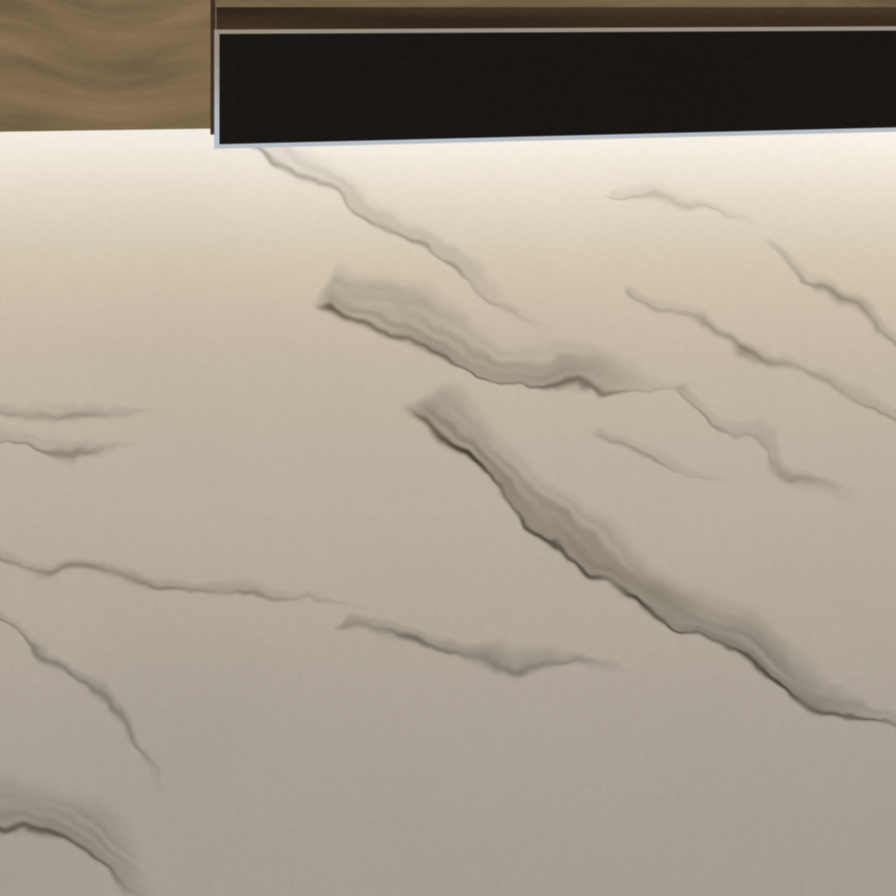
Write a WebGL 2 fragment shader that draws this texture.

```glsl
#version 300 es
precision highp float;

uniform vec2 u_resolution;
out vec4 fragColor;

float hash(vec2 p) {
    vec3 q = fract(p.xyx * 0.1031);
    q += dot(q, q.yzx + 33.33);
    return fract((q.x + q.y) * q.z);
}

float noise(vec2 p) {
    vec2 cell = floor(p), f = fract(p);
    f = f * f * (3.0 - 2.0 * f);
    return mix(mix(hash(cell), hash(cell + vec2(1, 0)), f.x),
               mix(hash(cell + vec2(0, 1)), hash(cell + vec2(1, 1)), f.x), f.y);
}

float fbm(vec2 p) {
    float sum = 0.0, amp = 0.5;
    for (int i = 0; i < 4; i++) {
        sum += amp * noise(p);
        p = mat2(1.6, 1.2, -1.2, 1.6) * p + 7.3;
        amp *= 0.5;
    }
    return sum;
}

// Soft-edged coverage of the interval lo..hi
float band(float x, float lo, float hi) {
    float soft = max(0.0015, 0.7 / u_resolution.y);
    return smoothstep(lo - soft, lo + soft, x) * (1.0 - smoothstep(hi - soft, hi + soft, x));
}

// Ragged dark line from a to b with a streaky stain along its upper side
float vein(vec2 p, vec2 a, vec2 b, float sag, float stain, float ink) {
    float len = length(b - a);
    vec2 dir = (b - a) / len;
    p -= a;
    float along = dot(p, dir) / len;
    float bow = sin(3.14159 * clamp(along, 0.0, 1.0));
    float across = dot(p, vec2(-dir.y, dir.x)) + sag * bow * bow;
    across -= 0.05 * (fbm(p * 13.0 + a * 50.0) - 0.47);

    float taper = smoothstep(0.0, 0.05, along) * (1.0 - smoothstep(0.6, 1.0, along));
    float width = mix(0.0014, 0.0055, noise(vec2(along * len * 30.0, a.x * 40.0)));
    float line = exp(-across * across / (width * width));
    line *= mix(0.25, 1.0, noise(p * 32.0 + a * 30.0));

    float reach = stain * taper * (0.6 + 0.8 * noise(vec2(along * 5.0, a.y * 30.0))) + 0.002;
    float body = smoothstep(-0.003, 0.003, across) * (1.0 - smoothstep(reach * 0.35, reach, across));
    float streak = noise(vec2(along * len * 14.0, across * 150.0));
    return taper * ink * (line + body * (0.16 + 0.28 * streak));
}

// Stone lit from its top edge
vec3 marble(vec2 p, float depth) {
    vec3 color = mix(vec3(0.76, 0.715, 0.645), vec3(0.645, 0.61, 0.575), smoothstep(0.25, 1.05, depth));
    float below = max(depth - 0.15, 0.0);
    vec3 glow = exp(-pow(vec3(below) / vec3(0.13, 0.12, 0.10), vec3(1.3)));
    color += vec3(0.21, 0.23, 0.26) * glow * (0.92 + 0.08 * smoothstep(0.0, 0.5, p.x));
    color *= 0.985 + 0.03 * fbm(p * 5.0);

    // Strong veins
    float dark = vein(p, vec2(0.44, 0.545), vec2(1.12, 0.12), 0.04, 0.055, 0.95);
    dark += vein(p, vec2(0.345, 0.655), vec2(0.80, 0.56), 0.03, 0.065, 0.75);
    dark += vein(p, vec2(0.27, 0.85), vec2(0.64, 0.62), 0.0, 0.03, 0.38);
    dark += vein(p, vec2(-0.04, 0.385), vec2(0.44, 0.315), 0.0, 0.012, 0.38);
    dark += vein(p, vec2(0.37, 0.30), vec2(0.72, 0.25), 0.015, 0.015, 0.5);
    dark += vein(p, vec2(-0.08, 0.10), vec2(0.20, -0.02), -0.02, 0.08, 0.6);
    dark += vein(p, vec2(-0.03, 0.32), vec2(0.20, 0.10), -0.025, 0.01, 0.38);

    // Faint veins scattered over the right and left sides
    for (int i = 0; i < 8; i++) {
        float k = float(i);
        vec2 jitter = vec2(hash(vec2(k, 3.7)), hash(vec2(k, 9.1)));
        vec2 start = i < 6 ? vec2(0.64 + 0.22 * jitter.x, 0.79 - 0.055 * k)
                           : vec2(-0.05 + 0.1 * jitter.x, 0.55 - 0.04 * (k - 6.0));
        float slope = i < 6 ? 0.25 + 0.5 * jitter.y : 0.05;
        vec2 run = vec2(1.0, -slope) * (0.16 + 0.12 * jitter.x);
        dark += vein(p, start, start + run, 0.012 * (jitter.y - 0.5), 0.012, 0.2 + 0.16 * jitter.y);
    }
    return color * (1.0 - min(dark, 1.0) * vec3(0.60, 0.62, 0.65));
}

vec3 wood(vec2 p) {
    float grain = fbm(vec2(p.x * 7.0, p.y * 60.0 + 3.0 * noise(p * 8.0)));
    return vec3(0.49, 0.41, 0.30) * (0.82 + 0.38 * grain);
}

void main() {
    vec2 p = gl_FragCoord.xy / u_resolution;
    float depth = 1.0 - p.y;
    vec3 color = marble(p, depth);

    // Cabinet and the shadow gap beside it
    color = mix(color, wood(p), band(depth, -1.0, 0.147 - 0.015 * p.x) * band(p.x, -1.0, 0.238));
    color = mix(color, vec3(0.25, 0.19, 0.14), band(depth, -1.0, 0.15) * band(p.x, 0.235, 0.241));
    float right = band(p.x, 0.241, 2.0);
    color = mix(color, vec3(0.25, 0.19, 0.14) * (0.75 + 0.4 * noise(p * vec2(4.0, 90.0))),
                right * band(depth, -1.0, 0.036));
    color = mix(color, wood(p) * 0.9, right * band(depth, -1.0, 0.008));

    // Black panel in a thin metal frame
    float top = 0.036 - 0.005 * (p.x - 0.24);
    float bottom = 0.166 - 0.025 * (p.x - 0.24);
    vec3 metal = mix(vec3(0.60, 0.56, 0.51), vec3(0.72, 0.75, 0.79), smoothstep(0.05, 0.15, depth));
    color = mix(color, metal, band(p.x, 0.239, 2.0) * band(depth, top - 0.003, bottom));
    vec3 black = vec3(0.10, 0.09, 0.08) * (0.95 + 0.1 * fbm(p * 9.0));
    color = mix(color, black, band(p.x, 0.245, 2.0) * band(depth, top + 0.002, bottom - 0.005));

    color += 0.012 * (noise(p * 230.0) - 0.5);
    fragColor = vec4(color, 1.0);
}
```
